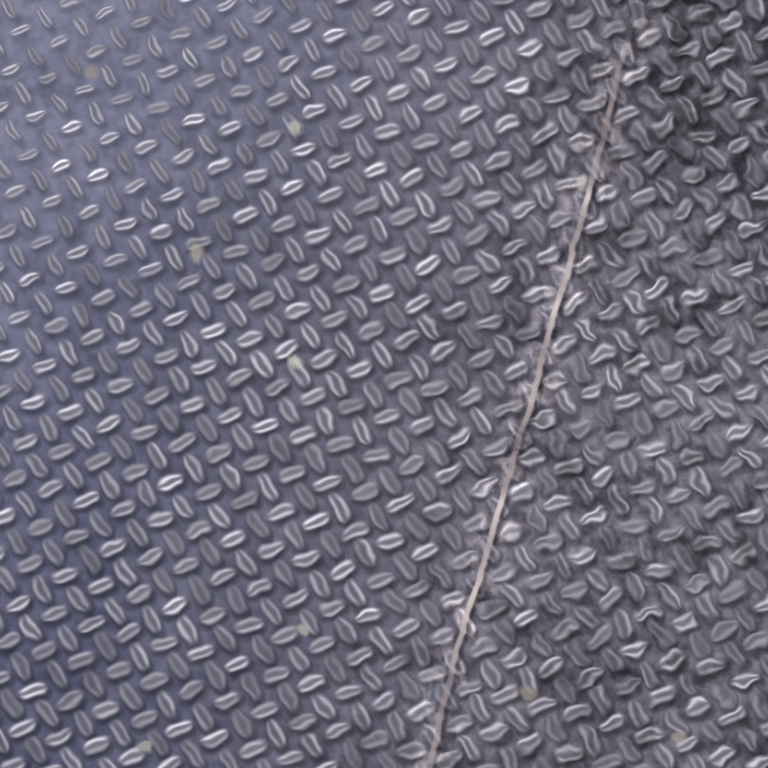
Reproduce this texture procedurally as a WebGL 2 fragment shader.

```glsl
#version 300 es
precision highp float;
// Worn steel tread plate: a tilted lattice of crossed raised bars, cut by one long scratch.
uniform vec2 u_resolution;
out vec4 fragColor;

float hash(vec2 p) {
  return fract(sin(dot(p, vec2(127.1, 311.7))) * 43758.5453);
}

float noise(vec2 p) {
  vec2 i = floor(p), f = fract(p);
  f = f * f * (3.0 - 2.0 * f);
  return mix(mix(hash(i), hash(i + vec2(1, 0)), f.x),
             mix(hash(i + vec2(0, 1)), hash(i + vec2(1, 1)), f.x), f.y);
}

float fbm(vec2 p) {
  float sum = 0.0, amp = 0.5;
  for (int i = 0; i < 4; i++) {
    sum += amp * noise(p);
    p = mat2(1.6, 1.2, -1.2, 1.6) * p;
    amp *= 0.5;
  }
  return sum;
}

// One set of raised bars: x = body, y = lit ridges, z = shadow below, w = random per bar
vec4 bars(vec2 uv, float shift, float angle, vec2 size, float wear) {
  mat2 lattice = mat2(0.0477, -0.0130, -0.0139, -0.0495);
  vec2 g = inverse(lattice) * (uv - vec2(0.5165, 0.507)) + shift;
  vec2 id = floor(g + 0.5);
  float rnd = hash(id + shift * 37.0);
  vec2 jitter = vec2(rnd, hash(id + 9.3 + shift)) - 0.5;
  vec2 p = lattice * (g - id) + jitter * (0.003 + 0.003 * wear);
  float a = angle + (hash(id + 4.7) - 0.5) * (0.2 + 0.4 * wear);
  mat2 turn = mat2(cos(a), -sin(a), sin(a), cos(a));
  vec2 q = turn * p / size;
  float r = pow(pow(abs(q.x), 2.6) + pow(abs(q.y), 2.6), 1.0 / 2.6);
  // Two long ridges of uneven strength
  float line = abs(q.y) - 0.56 * (1.0 - 0.55 * q.x * q.x);
  float ridge = exp(-pow(line / 0.27, 2.0)) * smoothstep(1.1, 0.45, abs(q.x));
  ridge *= q.y > 0.0 ? 0.75 + 0.7 * jitter.x : 0.75 + 0.7 * jitter.y;
  float shadow = smoothstep(1.6, 0.6, length(turn * (p + vec2(-0.003, 0.006)) / size));
  return vec4(smoothstep(1.15, 0.75, r), ridge, shadow, rnd);
}

void main() {
  vec2 uv = gl_FragCoord.xy / u_resolution;
  float scratchX = 0.56 + 0.2725 * uv.y - 0.007 * sin(uv.y * 6.3 + 0.3) * (1.0 - uv.y);
  float side = uv.x - scratchX;
  float wear = smoothstep(-0.25, 0.12, side) * (0.6 + 0.4 * uv.y);
  float sheen = smoothstep(0.05, 0.95, uv.y - uv.x);
  float grime = fbm(uv * 9.0 + 3.0);
  float grain = fbm(uv * 75.0);

  // Flat steel: blue sheen at upper left, grey and dirty on the right
  vec3 color = mix(vec3(0.365, 0.370, 0.465), vec3(0.420, 0.405, 0.455), smoothstep(0.0, 0.8, uv.x));
  color = mix(color, vec3(0.480, 0.485, 0.575), max(sheen, 0.5 * smoothstep(0.3, 1.0, uv.y) * (1.0 - wear)));
  color *= 1.0 - 0.20 * smoothstep(0.5, 0.0, length(uv - vec2(1.0, 1.0)));
  color += (grime - 0.47) * (0.08 + 0.10 * wear);
  color += (grain - 0.47) * (0.16 + 0.28 * wear);

  // Raised bars in two crossing directions, thinner toward the sheen
  vec2 warp = vec2(noise(uv * 65.0), noise(uv * 65.0 + 50.0)) - 0.5;
  vec2 st = uv + warp * (0.005 + 0.007 * wear);
  vec2 shrink = vec2(1.0 - 0.25 * sheen, 1.0 - 0.35 * sheen);
  vec4 bright = bars(st, 0.0, 0.42, vec2(0.0190, 0.0100) * shrink, wear);
  vec4 dull = bars(st, 0.5, -1.0, vec2(0.0205, 0.0108) * shrink, wear);
  float fade = (1.0 - 0.15 * wear) * (0.75 + 0.5 * grime);
  color *= 1.0 - (0.34 - 0.20 * sheen) * max(bright.z, dull.z);
  color = mix(color, vec3(0.53, 0.52, 0.56), bright.x * 0.75 * fade);
  color = mix(color, vec3(0.46, 0.45, 0.50), dull.x * 0.75 * fade);
  color += vec3(0.34, 0.33, 0.34) * bright.y * fade * (0.65 + 0.6 * bright.w);
  color += vec3(0.24, 0.24, 0.24) * dull.y * fade * (0.60 + 0.7 * dull.w);

  // Small dark stains, heaviest beyond the scratch
  float stain = smoothstep(0.48, 0.70, fbm(uv * 34.0 + 17.0));
  color *= 1.0 - stain * (0.07 + 0.24 * wear);

  // Scuffed band and pale scratch, fading near the top
  float wobble = (noise(vec2(uv.y * 28.0, 2.0)) - 0.5) * 0.004 + (noise(vec2(uv.y * 90.0, 4.0)) - 0.5) * 0.002;
  float d = abs(side + wobble);
  float streak = noise(vec2(uv.y * 35.0, 7.0));
  float strength = (0.50 + 0.50 * streak) * smoothstep(1.0, 0.84, uv.y);
  float scuff = smoothstep(0.05, 0.0, d) * smoothstep(0.42, 0.65, fbm(uv * 60.0 + 8.0));
  color += vec3(0.22, 0.20, 0.19) * scuff;
  color *= 1.0 - 0.35 * smoothstep(0.006, 0.0, abs(side + wobble - 0.007)) * strength;
  vec3 bareMetal = mix(vec3(0.56, 0.50, 0.51), vec3(0.84, 0.79, 0.78), streak);
  color = mix(color, bareMetal, smoothstep(0.0060, 0.0015, d) * strength);

  // Sparse pale and beige flecks
  vec2 cell = floor(uv * 14.0);
  vec2 spot = fract(uv * 14.0) - 0.3 - 0.4 * vec2(hash(cell + 2.0), hash(cell + 5.0));
  float fleck = smoothstep(0.17, 0.06, length(spot) + 0.2 * (grain - 0.5)) * step(0.94, hash(cell + 11.0));
  color = mix(color, mix(vec3(0.60, 0.56, 0.53), vec3(0.84, 0.83, 0.80), hash(cell + 6.0)), fleck * 0.75);

  fragColor = vec4(clamp(color, 0.0, 1.0), 1.0);
}
```
